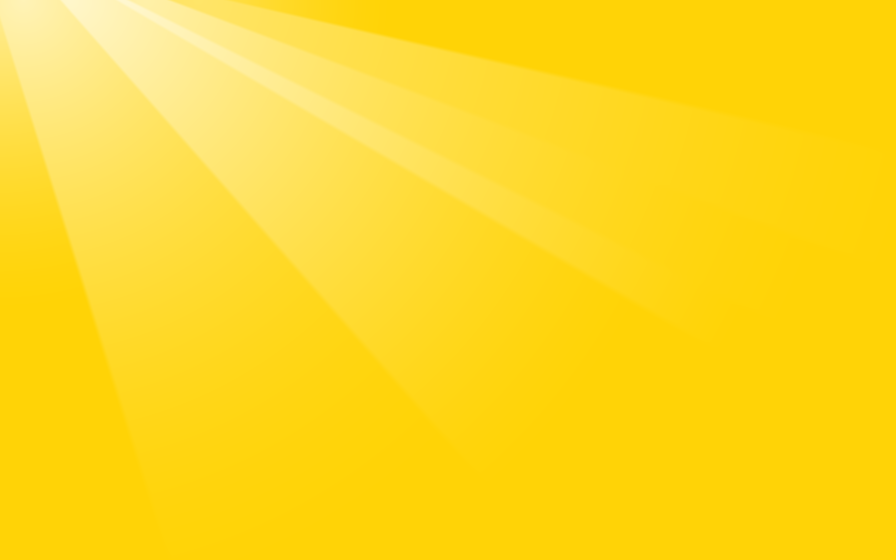
Give the GLSL for this background, as a Shadertoy shader.

```glsl
// A fan of pale light beams falling from the upper left over warm yellow.
// Straight edges split the plane into wedges; each wedge carries its own
// glow, which fades with distance from its source on the top border.

#define BASE_COLOR vec3(1.0, 0.828, 0.022)
#define LIGHT_COLOR vec3(1.0, 1.0, 0.99)
#define EDGE_SOFTNESS 0.003
#define EDGE_SPREAD 0.004
#define EDGE_COUNT 6

// Beam edges, left to right: foot on the top border, angle below horizontal
const vec2 EDGES[EDGE_COUNT] = vec2[](
    vec2(-0.010, 1.268),
    vec2( 0.108, 0.849),
    vec2( 0.208, 0.528),
    vec2( 0.229, 0.462),
    vec2( 0.302, 0.360),
    vec2( 0.406, 0.225)
);

// Wedge glows, left to right: source x, strength, reach, falloff power
const vec4 GLOWS[EDGE_COUNT + 1] = vec4[](
    vec4(0.000, 0.60, 0.563, 1.50),
    vec4(0.042, 0.72, 1.150, 2.00),
    vec4(0.125, 0.80, 1.167, 1.45),
    vec4(0.219, 0.82, 1.250, 1.30),
    vec4(0.260, 0.66, 1.310, 1.60),
    vec4(0.354, 0.40, 1.354, 1.50),
    vec4(0.375, 0.30, 0.333, 1.50)
);

// Amount of light that one wedge sheds at p
float glowAt(vec2 p, vec4 glow) {
    float remaining = max(1.0 - length(p - vec2(glow.x, 0.0)) / glow.z, 0.0);
    return glow.y * pow(remaining, glow.w);
}

// Soft 0..1 coverage of the side to the upper right of an edge
float beyondEdge(vec2 p, vec2 edge) {
    vec2 fromFoot = p - vec2(edge.x, 0.0);
    float side = dot(fromFoot, vec2(sin(edge.y), -cos(edge.y)));
    float blur = EDGE_SOFTNESS + EDGE_SPREAD * length(fromFoot);
    return smoothstep(-blur, blur, side);
}

void mainImage(out vec4 fragColor, in vec2 fragCoord) {
    // Canvas heights, measured rightward and down from the top left corner
    vec2 p = vec2(fragCoord.x, iResolution.y - fragCoord.y) / iResolution.y;

    // Sweep across the fan, switching glow at every edge
    float light = glowAt(p, GLOWS[0]);
    for (int i = 0; i < EDGE_COUNT; i++) {
        light = mix(light, glowAt(p, GLOWS[i + 1]), beyondEdge(p, EDGES[i]));
    }

    fragColor = vec4(mix(BASE_COLOR, LIGHT_COLOR, light), 1.0);
}
```
